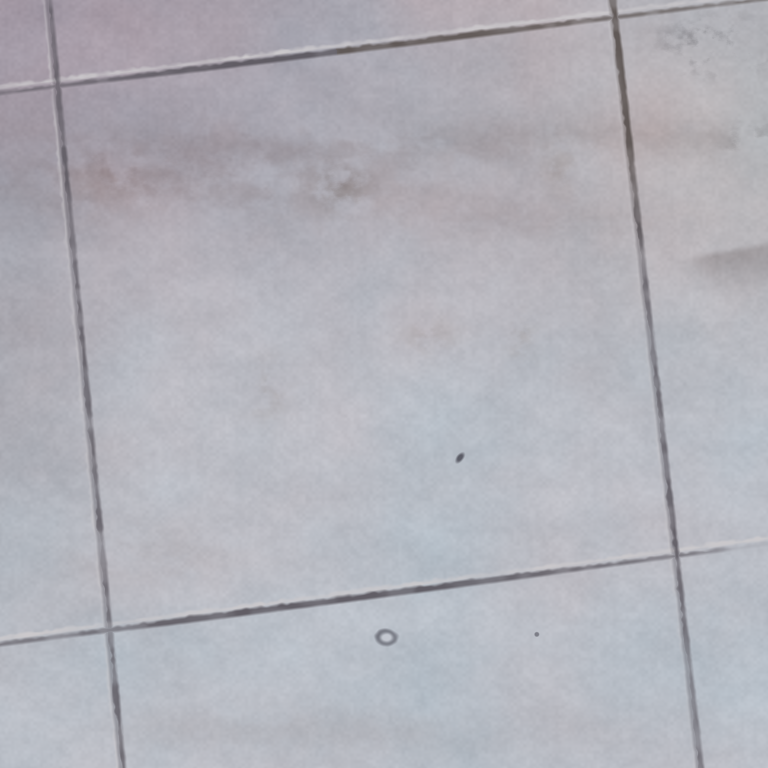
A WebGL 1 fragment shader for this texture:

```glsl
precision highp float;
uniform vec2 u_resolution;

float hash(vec2 p) {
  return fract(sin(dot(p, vec2(127.1, 311.7))) * 43758.5453);
}

float noise(vec2 p) {
  vec2 i = floor(p), f = fract(p);
  f = f * f * (3.0 - 2.0 * f);
  return mix(mix(hash(i), hash(i + vec2(1.0, 0.0)), f.x),
             mix(hash(i + vec2(0.0, 1.0)), hash(i + vec2(1.0, 1.0)), f.x), f.y);
}

float fbm(vec2 p) {
  float sum = 0.0, amp = 0.5;
  for (int i = 0; i < 5; i++) {
    sum += amp * noise(p);
    p = mat2(1.6, 1.2, -1.2, 1.6) * p + 7.3;
    amp *= 0.5;
  }
  return sum;
}

float stroke(float d, float halfWidth, float soft) {
  return 1.0 - smoothstep(halfWidth - soft, halfWidth + soft, abs(d));
}

float smudge(vec2 p, vec2 centre, vec2 radius) {
  vec2 q = (p - centre) / radius;
  return exp(-dot(q, q));
}

float nearestLine(float t) {
  return fract(t + 0.5) - 0.5;
}

void main() {
  vec2 p = gl_FragCoord.xy / u_resolution;
  float down = 1.0 - p.y;
  float soft = max(0.0026, 1.0 / min(u_resolution.x, u_resolution.y));

  // Tile coordinates, slightly converging
  vec2 tile = vec2((p.x - 0.0645 - 0.096 * down) / (0.7335 + 0.019 * down),
                   (down - 0.118 + 0.123 * p.x) / (0.718 - 0.008 * p.x));
  vec2 along = vec2(p.x, p.y + 0.12 * p.x);

  // Cool base, warmer and darker toward the top
  float cloud = fbm(p * 4.0 + 2.0) - 0.48;
  float shade = smoothstep(0.3, 0.95, p.y + cloud * 0.4);
  vec3 color = mix(vec3(0.732, 0.748, 0.780), vec3(0.695, 0.680, 0.710), shade);
  color = mix(color, vec3(0.62, 0.58, 0.635), 0.7 * smudge(p, vec2(0.0, 1.0), vec2(0.42, 0.25)));
  color = mix(color, vec3(0.74, 0.735, 0.74), 0.7 * smudge(p, vec2(1.0, 0.82), vec2(0.3, 0.25)));
  color -= 0.05 * smudge(p, vec2(0.0, 0.5), vec2(0.13, 0.35));
  color += (fbm(p * 7.0 + 31.0) - 0.48) * vec3(0.055, -0.005, -0.02);
  color += (fbm(along * vec2(9.0, 15.0) + 17.0) - 0.48) * 0.06;

  // Grainy dirt in streaks and blots
  float grit = fbm(p * vec2(38.0, 48.0) + 5.0);
  float streak = smoothstep(0.33, 0.65, 0.5 * fbm(along * vec2(8.0, 26.0) + 4.0) + 0.5 * grit);
  float band = smudge(p, vec2(0.28, 0.77), vec2(0.35, 0.06))
             + 0.6 * smudge(p, vec2(0.65, 0.82), vec2(0.4, 0.025))
             + 0.5 * smudge(p, vec2(0.7, 0.71), vec2(0.2, 0.02))
             + 0.6 * smudge(p, vec2(0.2, 0.28), vec2(0.12, 0.04))
             + 0.5 * smudge(p, vec2(0.4, 0.05), vec2(0.3, 0.03)) + 0.1;
  color -= streak * band * vec3(0.066, 0.08, 0.088);
  float blots = 0.9 * smudge(p, vec2(0.445, 0.755), vec2(0.035, 0.03))
              + 0.4 * smudge(p, vec2(0.14, 0.77), vec2(0.05, 0.04))
              + 0.6 * smudge(p, vec2(0.35, 0.49), vec2(0.025, 0.04))
              + 0.6 * smudge(p, vec2(0.56, 0.56), vec2(0.035, 0.025))
              + 0.6 * smudge(p, vec2(0.68, 0.56), vec2(0.02, 0.035))
              + 0.6 * smudge(p, vec2(0.73, 0.78), vec2(0.02, 0.03));
  color -= blots * smoothstep(0.3, 0.65, grit) * vec3(0.085, 0.1, 0.12);
  float scrape = smoothstep(0.87, 0.94, p.x) * smoothstep(0.61, 0.67, p.y)
               * smoothstep(0.0, 0.012, 0.688 - p.y + 0.17 * (p.x - 1.0));
  color -= scrape * (0.5 + grit) * vec3(0.09, 0.1, 0.105);
  float scuff = smudge(p, vec2(0.93, 0.94), vec2(0.07, 0.035)) + 0.6 * smudge(p, vec2(0.98, 0.81), vec2(0.04, 0.03));
  color -= scuff * smoothstep(0.44, 0.7, grit) * 0.19;

  // Mottling and fine grain
  color += (grit - 0.48) * 0.055 + (noise(p * 120.0) - 0.5) * 0.02 + (noise(p * 240.0) - 0.5) * 0.024;

  // Soft joints, chipped and uneven along their length
  float ragged = (noise(p * 60.0) - 0.5) * 0.002 + (noise(p * 150.0) - 0.5) * 0.002;
  float wear = fbm(p * 24.0 + 9.0);
  float chipped = smoothstep(0.15, 0.7, noise(p * 60.0 + 3.0));
  float row = nearestLine(tile.y) * 0.715 + ragged * 0.5;
  float column = nearestLine(tile.x) * 0.74 + ragged * 0.5;
  float rightJoint = step(0.5, tile.x);

  float ridge = stroke(row + 0.0045, 0.0025 + ragged, soft) * (0.1 + 0.9 * wear + 0.25 * chipped);
  ridge = max(ridge, stroke(column + 0.0075, 0.002 + ragged, soft) * (0.9 - 0.4 * rightJoint) * wear);
  color = mix(color, vec3(0.80, 0.79, 0.80), min(ridge, 1.0));

  float body = smoothstep(0.05, 0.28, p.x) * (1.0 - smoothstep(0.55, 0.9, p.x));
  float rowGroove = stroke(row - 0.0032, 0.0024 + 0.0016 * body + ragged * 0.6, soft)
                  * (0.45 + 0.3 * body + 0.2 * chipped);
  rowGroove *= 1.0 - 0.85 * smoothstep(0.93, 0.96, p.x) * step(0.5, tile.y);
  float upperRight = rightJoint * smoothstep(0.6, 0.85, p.y);
  float columnGroove = stroke(column, 0.0034 + 0.001 * upperRight + ragged, soft)
                     * (0.33 + 0.45 * wear + 0.25 * chipped + 0.15 * upperRight);
  columnGroove = max(columnGroove, 0.35 * stroke(column + 0.0015, 0.0048, soft));
  vec3 grime = mix(vec3(0.36, 0.345, 0.375), vec3(0.36, 0.33, 0.32), upperRight);
  color = mix(color, grime, min(max(rowGroove, columnGroove), 0.95));

  // Pebble, open chip and small dot
  vec2 s = p - vec2(0.599, 0.404);
  s.x -= s.y * 0.45;
  float pebble = 1.0 - smoothstep(0.4, 1.4, length(s / vec2(0.0045, 0.0065)) + ragged * 90.0);
  float chip = length((p - vec2(0.503, 0.170)) / vec2(0.0145, 0.0105)) + ragged * 60.0;
  float speck = 1.0 - smoothstep(0.5, 1.2, length(p - vec2(0.699, 0.174)) / 0.0035);
  color = mix(color, vec3(0.78, 0.79, 0.82), 0.7 * (1.0 - smoothstep(0.3, 0.7, chip)));
  float rim = stroke(chip - 0.75, 0.24, 0.24) * (0.65 + 0.35 * chipped);
  color = mix(color, vec3(0.31, 0.31, 0.35), max(max(pebble, rim) * 0.88, speck * 0.6));

  gl_FragColor = vec4(clamp(color, 0.0, 1.0), 1.0);
}
```
